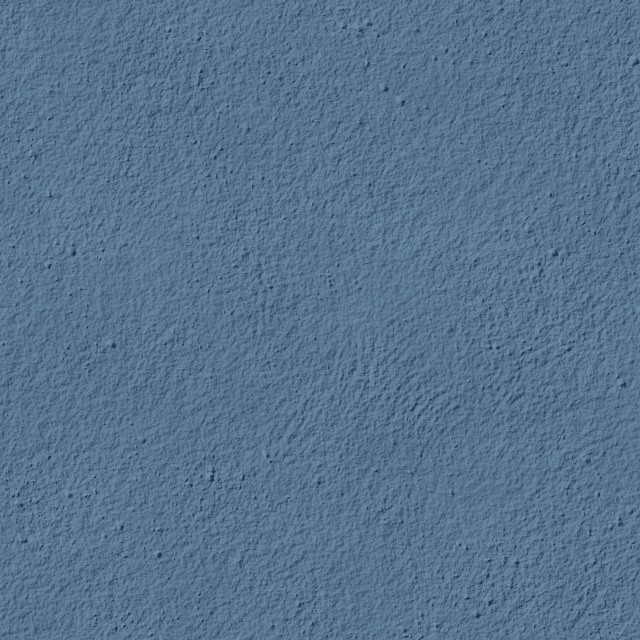
This texture is drawn by a three.js fragment shader. Its source:

```glsl
// Blue painted plaster: a height field of fine grain, curved trowel strokes
// and clustered nubs, lit at a low angle from the upper left. The slope
// towards the light is turned into a narrow range of slate blues.

varying vec2 vUv;

vec2 hash2(vec2 p) {
  vec3 q = fract(p.xyx * vec3(0.1031, 0.1030, 0.0973));
  q += dot(q, q.yzx + 33.33);
  return fract((q.xx + q.yz) * q.zy);
}

float cornerSlope(vec2 cell, vec2 offset) {
  float angle = 6.2832 * hash2(cell + 57.0).x;
  return dot(vec2(cos(angle), sin(angle)), offset);
}

// Gradient noise, about -0.7 to 0.7
float noise(vec2 p) {
  vec2 i = floor(p), f = p - i;
  vec2 u = f * f * f * (f * (f * 6.0 - 15.0) + 10.0);
  vec2 e = vec2(1.0, 0.0);
  return mix(
    mix(cornerSlope(i, f), cornerSlope(i + e.xy, f - e.xy), u.x),
    mix(cornerSlope(i + e.yx, f - e.yx), cornerSlope(i + e.xx, f - e.xx), u.x),
    u.y);
}

// Fine roller grain; each octave is turned to hide the lattice
float grain(vec2 p) {
  float height = 0.0, frequency = 46.0, strength = 0.32;
  for (int i = 0; i < 4; i++) {
    height += strength * noise(p * frequency) / frequency;
    p = mat2(0.8, 0.6, -0.6, 0.8) * p + 0.37;
    frequency *= 1.85;
    strength = i == 0 ? 0.5 : 0.85;
  }
  return height;
}

// Faint arcs swept around a few scattered centres
float strokes(vec2 p) {
  float height = 0.0;
  for (int i = 0; i < 7; i++) {
    vec2 seed = hash2(vec2(float(i) * 7.0 + 3.0, 19.0));
    vec2 d = p - (seed * 1.3 - 0.15);
    float turn = 6.2832 * hash2(seed * 91.0).x;
    d = mat2(cos(turn), sin(turn), -sin(turn), cos(turn)) * d;
    float radius = length(d), angle = atan(d.y, d.x);
    float sweep = 1.0 - smoothstep(0.3, 1.4, abs(angle));
    float band = smoothstep(0.1, 0.2, radius) * (1.0 - smoothstep(0.3, 0.5, radius));
    float patches = smoothstep(-0.2, 0.4, noise(p * 9.0 + seed * 40.0));
    height += sweep * band * patches * noise(vec2(radius * 120.0, angle * 9.0) + 30.0);
  }
  return height * 0.0085;
}

// Rounded nubs, mostly small, gathered in clusters
float nubs(vec2 p, float scale, float share) {
  vec2 cell = floor(p * scale);
  float height = 0.0;
  for (int y = -1; y <= 1; y++) {
    for (int x = -1; x <= 1; x++) {
      vec2 id = cell + vec2(float(x), float(y));
      vec2 traits = hash2(id + 211.0 + scale);
      float cluster = smoothstep(-0.3, 0.5, noise(id * 7.0 / scale + 5.0));
      float radius = 0.2 + 0.22 * traits.y * traits.y;
      vec2 d = (p * scale - id - hash2(id + 83.0)) / radius;
      d.x += 0.25 * d.y;
      float dome = max(0.0, 1.0 - dot(d, d));
      float steepness = 0.8 + 1.5 * hash2(id + 31.0).x;
      height += step(traits.x, share * cluster) * radius * steepness * dome * dome;
    }
  }
  return height / scale;
}

float plaster(vec2 p) {
  vec2 bent = p + 0.003 * vec2(noise(p * 110.0), noise(p * 110.0 + 40.0));
  float roughness = 0.95 + 0.4 * noise(p * 6.5 + 11.0);
  return roughness * grain(p) + strokes(p)
    + nubs(bent, 82.0, 0.6) + nubs(bent, 47.0, 0.2);
}

void main() {
  // Slope along the light, sampled across a short step
  vec2 toLight = normalize(vec2(-0.8, 0.6));
  float reach = 0.0009;
  float slope = (plaster(vUv - toLight * reach) - plaster(vUv + toLight * reach)) / (2.0 * reach);

  // Lit faces level off, shaded faces deepen
  float light = slope > 0.0 ? slope / (1.0 + 0.3 * slope) : slope * (1.0 - 0.15 * slope);
  light += 0.3 * noise(vUv * 4.0 + 2.0) + 0.25 * noise(vUv * 15.0 + 9.0);
  light = clamp(light, -4.2, 2.2);

  vec3 paint = vec3(0.349, 0.461, 0.557);
  gl_FragColor = vec4(paint + vec3(0.052, 0.061, 0.060) * light, 1.0);
}
```
